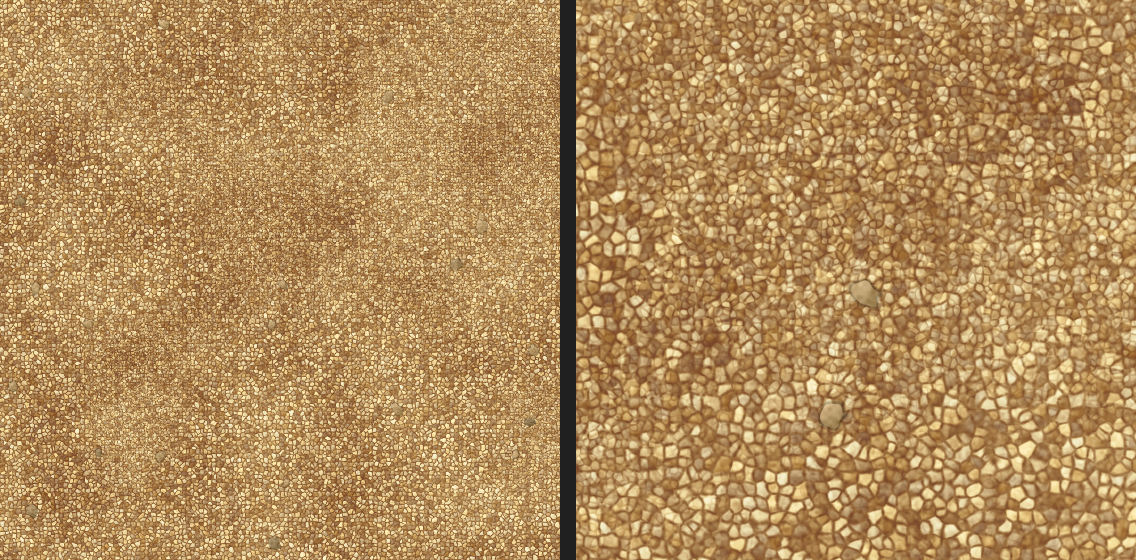
Left, the full canvas; right, a detail of the centre.
This texture is drawn by a Shadertoy shader. Its source:

```glsl
const float GRAINS = 132.0;        // coarse grains across the canvas
const float FINE_GRAINS = 205.0;   // fine grains across the canvas
const float GRIT = 390.0;          // surface roughness frequency
const float PEBBLE_CELLS = 9.0;
const float PEBBLE_CHANCE = 0.22;
const float GAP_TONE = -1.15;      // darkness between grains
const float GRAIN_TONE = 0.6;      // mean brightness of a grain
const float TONE_SPREAD = 2.8;
const float GAP_WIDTH = 0.42;
const float CONTRAST = 1.7;
const vec2 LIGHT = vec2(-0.6, 0.8);

const vec3 SHADOW = vec3(0.37, 0.19, 0.11);
const vec3 UMBER = vec3(0.47, 0.27, 0.16);
const vec3 BROWN = vec3(0.58, 0.40, 0.22);
const vec3 OCHRE = vec3(0.67, 0.51, 0.31);
const vec3 SAND = vec3(0.76, 0.62, 0.41);
const vec3 STRAW = vec3(0.85, 0.73, 0.51);
const vec3 CREAM = vec3(0.94, 0.87, 0.65);
const vec3 GLINT = vec3(1.0, 0.97, 0.83);
const vec3 PEBBLE = vec3(0.68, 0.57, 0.39);
const vec3 HUE_SHIFT = vec3(0.05, -0.01, -0.13);

float hash(vec2 p) {
    return fract(sin(dot(p, vec2(127.1, 311.7))) * 43758.5453);
}

vec2 hash2(vec2 p) {
    return vec2(hash(p), hash(p + 57.3));
}

float noise(vec2 p) {
    vec2 i = floor(p), f = fract(p);
    f = f * f * (3.0 - 2.0 * f);
    return mix(mix(hash(i), hash(i + vec2(1, 0)), f.x),
               mix(hash(i + vec2(0, 1)), hash(i + vec2(1, 1)), f.x), f.y);
}

float fbm(vec2 p) {
    float sum = 0.0, amp = 0.5;
    for (int i = 0; i < 4; i++) {
        sum += amp * noise(p);
        p = p * 2.03 + 17.7;
        amp *= 0.5;
    }
    return sum;
}

mat2 rotation(float a) {
    return mat2(cos(a), -sin(a), sin(a), cos(a));
}

// Packed angular grains: x = tone, y = hue offset
vec2 grainLayer(vec2 p) {
    vec2 base = floor(p), nearestId = base, nearestOffset = vec2(0.0);
    float nearest = 9.0, second = 9.0;
    for (int y = -1; y <= 1; y++)
    for (int x = -1; x <= 1; x++) {
        vec2 id = base + vec2(x, y);
        vec2 offset = p - id - 0.1 - 0.8 * hash2(id);
        vec2 q = rotation(6.283 * hash(id + 11.9)) * offset;
        float size = mix(0.78, 1.3, hash(id + 23.1));
        float d = length(q * vec2(0.85, 1.18)) / size;
        if (d < nearest) {
            second = nearest;
            nearest = d;
            nearestId = id;
            nearestOffset = offset;
        } else {
            second = min(second, d);
        }
    }
    float body = smoothstep(0.0, GAP_WIDTH, second - nearest);
    float tone = GRAIN_TONE + TONE_SPREAD * (hash(nearestId + 41.7) - 0.5);
    tone += 1.3 * step(0.985, hash(nearestId + 73.3));
    tone += 0.8 * dot(nearestOffset, LIGHT);
    return vec2(mix(GAP_TONE, tone, body), body * (hash(nearestId + 91.1) - 0.5));
}

// Colour ramp with stops at the middle of each colour's share
vec3 sandRamp(float t) {
    vec3 c = mix(SHADOW, UMBER, smoothstep(0.0, 0.03, t));
    c = mix(c, BROWN, clamp((t - 0.03) / 0.10, 0.0, 1.0));
    c = mix(c, OCHRE, clamp((t - 0.13) / 0.18, 0.0, 1.0));
    c = mix(c, SAND, clamp((t - 0.31) / 0.24, 0.0, 1.0));
    c = mix(c, STRAW, clamp((t - 0.55) / 0.23, 0.0, 1.0));
    c = mix(c, CREAM, clamp((t - 0.78) / 0.16, 0.0, 1.0));
    return mix(c, GLINT, clamp((t - 0.94) / 0.06, 0.0, 1.0));
}

// Sparse larger stones, kept inside their cells
vec3 addPebbles(vec3 color, vec2 uv, float grit) {
    vec2 p = uv * PEBBLE_CELLS, id = floor(p);
    vec2 q = fract(p) - mix(vec2(0.2), vec2(0.8), hash2(id + 5.3));
    float radius = mix(0.055, 0.10, hash(id + 31.7));
    vec2 r = rotation(6.283 * hash(id + 8.4)) * q * vec2(0.9, 1.15);
    float d = length(r) - radius * (0.75 + 0.5 * noise(r / radius * 1.5 + id * 3.1));
    float present = step(hash(id + 63.9), PEBBLE_CHANCE);
    float edge = PEBBLE_CELLS / iResolution.y;
    vec3 stone = PEBBLE * mix(0.8, 1.18, hash(id + 77.2));
    stone += 0.12 * dot(q, LIGHT) / radius + 0.16 * grit;
    color *= 1.0 - 0.3 * present * smoothstep(0.025, 0.0, d);
    return mix(color, stone, 0.85 * present * smoothstep(edge, -edge, d));
}

void mainImage(out vec4 fragColor, in vec2 fragCoord) {
    vec2 uv = fragCoord / iResolution.y;
    float grit = noise(uv * GRIT) - 0.5;

    // Coarse sand, with softer patches of fine sand
    vec2 coarse = grainLayer(uv * GRAINS);
    vec2 fine = grainLayer(uv * FINE_GRAINS + 31.0);
    float finePatch = smoothstep(0.45, 0.68, fbm(uv * 3.5 + 4.2));
    vec2 grain = mix(coarse, fine, 0.15 + 0.45 * finePatch);

    // Broad mottling and surface roughness
    float mottling = fbm(uv * 8.0 + 9.1) - 0.47;
    float tone = 1.1 * grain.x + 1.1 * grit + 1.3 * mottling;
    vec3 color = sandRamp(1.0 / (1.0 + exp(-CONTRAST * tone)));
    color += HUE_SHIFT * grain.y;
    color = addPebbles(color, uv, grit);
    fragColor = vec4(clamp(color, 0.0, 1.0), 1.0);
}
```
